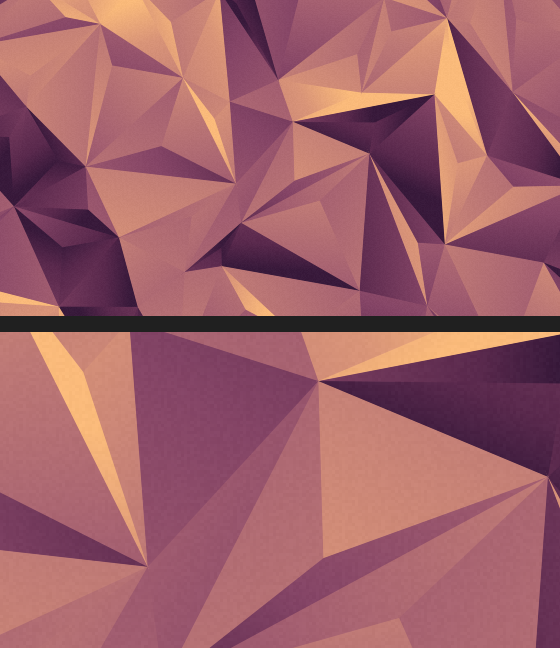
Top, the full canvas; bottom, a detail of the centre.
A Shadertoy shader for this background:

```glsl
// Low-poly facets in plum, rose and apricot, softly shaded with fine grain.

const float CELL_SIZE = 0.26;    // mesh spacing, in canvas heights
const float JITTER = 0.82;       // vertex scatter, below 1 keeps quads simple
const float RELIEF = 3.9;        // contrast between facets
const float SPLIT_SHARE = 0.5;   // share of facets divided in three
const float GRAIN_ROWS = 288.0;  // grain cells per canvas height

float hash(vec2 p) {
    return fract(sin(dot(p, vec2(127.1, 311.7))) * 43758.5453);
}

// Mesh vertex: scattered position in xy, height in z
vec3 meshVertex(vec2 id) {
    vec2 scatter = vec2(hash(id + 3.7), hash(id + 19.3)) - 0.5;
    return vec3(id + 0.5 + JITTER * scatter, hash(id + 41.9));
}

float cross2(vec2 a, vec2 b) {
    return a.x * b.y - a.y * b.x;
}

// Twice the signed area of a triangle
float doubleArea(vec3 a, vec3 b, vec3 c) {
    return cross2(b.xy - a.xy, c.xy - a.xy);
}

// Signed distance to the line a-b, positive on its left
float edgeDistance(vec2 p, vec3 a, vec3 b) {
    return cross2(normalize(b.xy - a.xy), p - a.xy);
}

float coverage(vec2 p, vec3 a, vec3 b, vec3 c, float pixel) {
    float inside = min(edgeDistance(p, a, b), min(edgeDistance(p, b, c), edgeDistance(p, c, a)));
    return smoothstep(-0.6 * pixel, 0.6 * pixel, inside);
}

float band(float lo, float hi, float t) {
    return clamp((t - lo) / (hi - lo), 0.0, 1.0);
}

// Colour ramp from deep plum to apricot
vec3 duskRamp(float t) {
    vec3 col = mix(vec3(0.22, 0.10, 0.23), vec3(0.35, 0.16, 0.30), band(0.0, 0.06, t));
    col = mix(col, vec3(0.52, 0.27, 0.40), band(0.06, 0.23, t));
    col = mix(col, vec3(0.64, 0.37, 0.44), band(0.23, 0.44, t));
    col = mix(col, vec3(0.74, 0.47, 0.46), band(0.44, 0.66, t));
    col = mix(col, vec3(0.85, 0.58, 0.47), band(0.66, 0.86, t));
    return mix(col, vec3(0.98, 0.73, 0.48), band(0.86, 0.97, t));
}

// Facet colour from its slope towards the light, plus a gradient across it
vec3 facetColour(vec2 p, vec3 a, vec3 b, vec3 c, vec2 seed, vec2 light, float bias) {
    vec3 normal = cross(b - a, c - a);
    vec2 slope = normal.xy / max(normal.z, 0.02);
    float tone = 1.0 / (1.0 + exp(-RELIEF * dot(slope, light) - bias));
    float angle = 6.2832 * hash(seed + 7.1);
    vec2 fromCentre = p - (a.xy + b.xy + c.xy) / 3.0;
    return duskRamp(tone + 0.19 * dot(fromCentre, vec2(cos(angle), sin(angle))));
}

// Adds one facet, weighted by how much of the pixel it covers
void addFacet(inout vec4 sum, vec2 p, vec3 a, vec3 b, vec3 c,
              vec2 seed, vec2 light, float bias, float pixel) {
    float weight = coverage(p, a, b, c, pixel);
    if (weight > 0.0)
        sum += weight * vec4(facetColour(p, a, b, c, seed, light, bias), 1.0);
}

// Adds a facet whole, or divided in three around an inner point
void addDivided(inout vec4 sum, vec2 p, vec3 a, vec3 b, vec3 c,
                vec2 seed, vec2 light, float bias, float pixel) {
    if (hash(seed + 83.1) > SPLIT_SHARE) {
        addFacet(sum, p, a, b, c, seed, light, bias, pixel);
        return;
    }
    vec3 share = 0.25 + vec3(hash(seed + 5.3), hash(seed + 11.9), hash(seed + 29.7));
    vec3 inner = mat3(a, b, c) * share / dot(share, vec3(1.0));
    inner.z += 0.25 * (hash(seed + 53.3) - 0.5);
    addFacet(sum, p, a, b, inner, seed + 0.11, light, bias, pixel);
    addFacet(sum, p, b, c, inner, seed + 0.23, light, bias, pixel);
    addFacet(sum, p, c, a, inner, seed + 0.31, light, bias, pixel);
}

// Facets of a scattered grid whose quads are split along a valid diagonal
vec3 facetMesh(vec2 p, vec2 light, float bias, float pixel) {
    vec4 sum = vec4(0.0);
    for (int i = 0; i < 4; i++) {
        vec2 id = floor(p) - vec2(i % 2, i / 2);
        vec3 a = meshVertex(id);
        vec3 b = meshVertex(id + vec2(1, 0));
        vec3 c = meshVertex(id + vec2(1, 1));
        vec3 d = meshVertex(id + vec2(0, 1));
        float splitAC = min(doubleArea(a, b, c), doubleArea(a, c, d));
        float splitBD = min(doubleArea(a, b, d), doubleArea(b, c, d));
        bool useAC = min(splitAC, splitBD) > 0.2 ? hash(id + 61.3) > 0.5 : splitAC > splitBD;
        addDivided(sum, p, a, b, useAC ? c : d, id, light, bias, pixel);
        addDivided(sum, p, useAC ? a : b, c, d, id + 0.37, light, bias, pixel);
    }
    return sum.rgb / max(sum.a, 0.001);
}

void mainImage(out vec4 fragColor, in vec2 fragCoord) {
    vec2 uv = fragCoord / iResolution.y;

    // Turn the mesh so that its rows do not follow the frame
    float turn = 0.47;
    mat2 rotation = mat2(cos(turn), sin(turn), -sin(turn), cos(turn));
    vec2 p = rotation * uv / CELL_SIZE + vec2(23.0, 11.0);
    vec2 light = rotation * normalize(vec2(0.55, 0.83));
    float pixel = 1.0 / (iResolution.y * CELL_SIZE);

    // Slightly brighter towards the top
    vec3 col = facetMesh(p, light, uv.y - 0.8, pixel);

    // Fine paper grain
    col += 0.021 * (hash(floor(uv * GRAIN_ROWS)) - 0.5);
    fragColor = vec4(clamp(col, 0.0, 1.0), 1.0);
}
```
